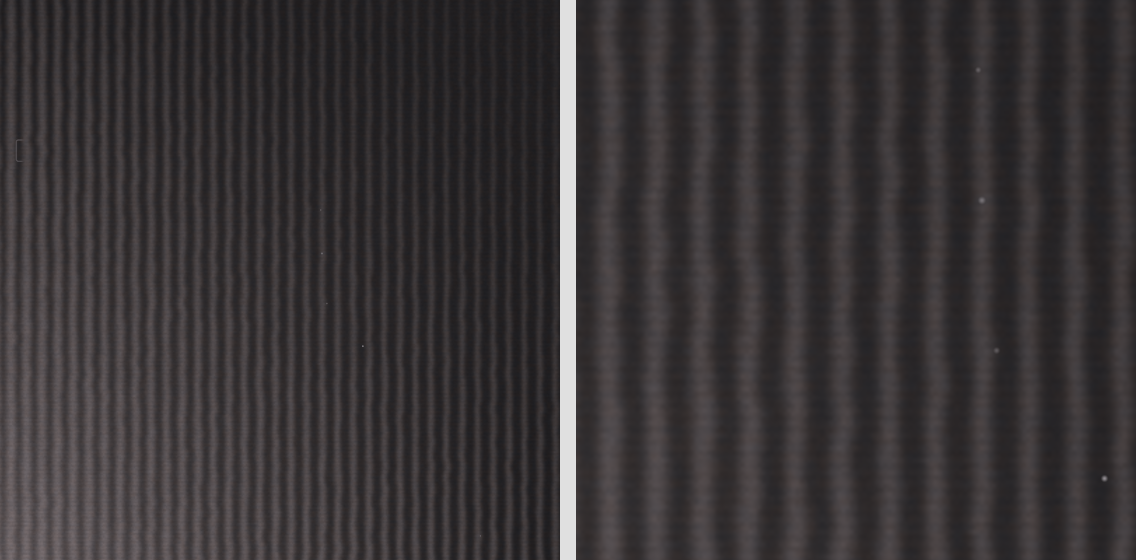
Left, the full canvas; right, a detail of the centre.
Give the GLSL for this texture, as a WebGL 1 fragment shader.

```glsl
precision highp float;
// Dark ribbed sheet: 36 vertical ridges lit from the lower left. Ridges are a
// cosine profile that narrows and fades toward the upper right, overlaid with
// fine horizontal scan lines, soft grain, a few pale specks and one scratch.

uniform vec2 u_resolution;

float hash(vec2 p) {
  vec3 q = fract(vec3(p.xyx) * 0.1031);
  q += dot(q, q.yzx + 33.33);
  return fract((q.x + q.y) * q.z);
}

float valueNoise(vec2 p) {
  vec2 cell = floor(p);
  vec2 f = fract(p);
  f = f * f * (3.0 - 2.0 * f);
  float low = mix(hash(cell), hash(cell + vec2(1.0, 0.0)), f.x);
  float high = mix(hash(cell + vec2(0.0, 1.0)), hash(cell + 1.0), f.x);
  return mix(low, high, f.y);
}

// Ridge height from 0 in the groove to 1 on the crest
float ridgeProfile(vec2 uv) {
  float wobble = 0.12 * (valueNoise(uv * vec2(36.0, 48.0)) - 0.5);
  float wave = 0.5 + 0.5 * cos(6.28318 * (uv.x * 36.0 - 0.71 + wobble));
  float sharpness = 0.85 + 1.3 * uv.x * (0.45 + uv.y);
  return pow(max(wave, 0.0001), sharpness);
}

// Small pale dust specks at hashed places
float specks(vec2 uv) {
  float amount = 0.0;
  for (int i = 0; i < 5; i++) {
    float id = float(i);
    vec2 center = vec2(hash(vec2(id, 7.0)), hash(vec2(id, 19.0)));
    float radius = mix(0.002, 0.0032, hash(vec2(id, 31.0)));
    float strength = mix(0.35, 0.9, hash(vec2(id, 43.0)));
    amount += strength * (1.0 - smoothstep(0.0, radius, length(uv - center)));
  }
  return min(amount, 1.0);
}

// Short bracket-shaped scratch: the left part of a rounded box outline
float scratch(vec2 uv) {
  vec2 p = uv - vec2(0.037, 0.731);
  vec2 d = abs(p) - vec2(0.004, 0.015);
  float box = length(max(d, 0.0)) + min(max(d.x, d.y), 0.0) - 0.004;
  float outline = 1.0 - smoothstep(0.0004, 0.002, abs(box));
  return outline * (1.0 - smoothstep(0.0, 0.007, p.x));
}

void main() {
  vec2 uv = gl_FragCoord.xy / u_resolution;

  // Brightness of crests and grooves under the slanted light
  float crest = mix(mix(0.455, 0.26, uv.x), mix(0.25, 0.145, uv.x), uv.y);
  float groove = 0.122 + 0.21 * pow((1.0 - uv.x) * (1.0 - uv.y), 1.25);
  float shade = mix(groove, crest, ridgeProfile(uv));

  // Scan lines and mottled grain, stronger where the light falls
  float scan = cos(6.28318 * uv.y * 140.0);
  float grain = valueNoise(uv * vec2(200.0, 260.0)) - 0.5;
  float fineGrain = valueNoise(uv * 400.0 + 17.0) - 0.5;
  float patches = valueNoise(uv * vec2(40.0, 24.0) + 5.0) - 0.5;
  shade *= 1.0 + 0.022 * scan + 0.07 * grain + 0.06 * fineGrain + 0.05 * patches;

  // Warm grey on lit parts, cooler in the shadows
  vec3 tint = mix(vec3(1.0, 0.94, 1.0), vec3(1.0, 0.92, 0.94),
                  smoothstep(0.12, 0.2, shade));
  vec3 color = shade * tint;
  float warmth = valueNoise(uv * vec2(150.0, 190.0) + 61.0) - 0.5;
  color += warmth * vec3(0.016, 0.0, -0.012);

  color = mix(color, vec3(0.62, 0.6, 0.62), specks(uv));
  color = mix(color, vec3(0.42, 0.4, 0.42), 0.5 * scratch(uv));
  gl_FragColor = vec4(color, 1.0);
}
```
